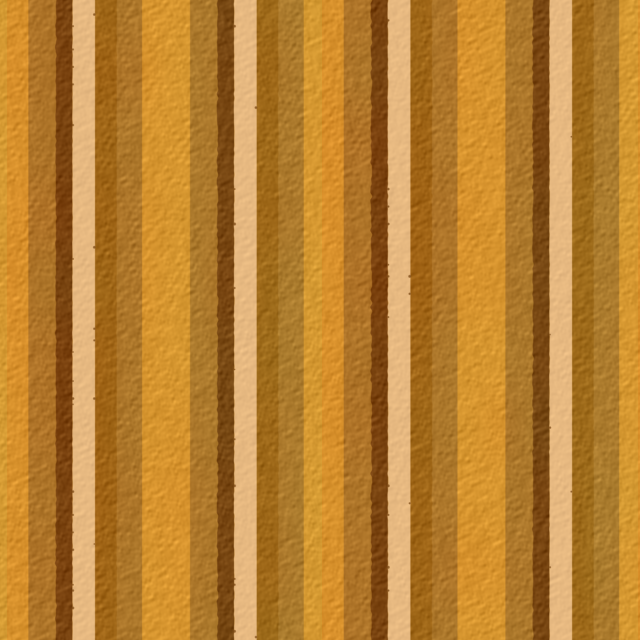
This pattern is drawn by a Shadertoy shader. Its source:

```glsl
// Vertical ochre, brown and cream stripes on softly embossed paper.
// Each tile holds two stripe groups painted outward from a cream line;
// grain, ragged edges, specks and a warm-to-yellow drift add the wear.

const float TILE_WIDTH = 0.4928;
const float TILE_START = 0.0111;
const float GROUP_SPLIT = 0.248;

const vec3 GOLD  = vec3(0.84, 0.58, 0.18);
const vec3 TAN   = vec3(0.675, 0.465, 0.165);
const vec3 BROWN = vec3(0.62, 0.40, 0.09);
const vec3 DARK  = vec3(0.47, 0.27, 0.065);
const vec3 CREAM = vec3(0.905, 0.725, 0.505);

float hash(vec2 p) {
    return fract(sin(dot(p, vec2(127.1, 311.7))) * 43758.5453);
}

float noise(vec2 p) {
    vec2 cell = floor(p), f = fract(p);
    f = f * f * (3.0 - 2.0 * f);
    return mix(mix(hash(cell), hash(cell + vec2(1, 0)), f.x),
               mix(hash(cell + vec2(0, 1)), hash(cell + vec2(1, 1)), f.x), f.y);
}

// Coverage of the span from left to right, with soft edges
float band(float x, float left, float right, float soft) {
    return smoothstep(left - soft, left + soft, x)
         - smoothstep(right - soft, right + soft, x);
}

// Height of the paper: slanted lumps with finer tooth
float paperHeight(vec2 p) {
    vec2 slanted = vec2(p.x + 0.45 * p.y, p.y - 0.45 * p.x);
    return 0.65 * noise(slanted * vec2(105.0, 150.0))
         + 0.35 * noise(slanted * vec2(230.0, 190.0) + 31.7);
}

// Slope of the paper towards a light at the upper left
float emboss(vec2 p) {
    vec2 toLight = vec2(-0.0022, 0.0022);
    return paperHeight(p) - paperHeight(p + toLight);
}

// Stripe colours by signed distance from the cream line's centre
vec3 stripes(float d, float rag, float soft) {
    vec3 color = GOLD;
    color = mix(color, TAN, band(d, -0.0866, 0.0911, soft));
    color = mix(color, BROWN, band(d, -0.0176, 0.0514 + 0.5 * rag, soft));
    color = mix(color, DARK, band(d, -0.0436 + rag, -0.0176, soft));
    return mix(color, CREAM, band(d, -0.0176 + 0.4 * rag, 0.0176, soft));
}

// Sparse dark dots along a vertical line at distance x
float specks(float x, float y, float seed, float chance, float soft) {
    float rows = 110.0;
    float row = floor(y * rows);
    float present = step(1.0 - chance, hash(vec2(row, seed)));
    float offsetY = (fract(y * rows) - 0.5) / rows;
    float radius = mix(0.001, 0.0022, hash(vec2(seed, row)));
    return present * (1.0 - smoothstep(radius - soft, radius + soft, length(vec2(x, offsetY))));
}

void mainImage(out vec4 fragColor, in vec2 fragCoord) {
    vec2 p = fragCoord / iResolution.y;
    float soft = 0.9 / iResolution.y;

    // Tile and group; the joins fall inside the gold stripes
    float fromStart = p.x - TILE_START;
    float tile = floor(fromStart / TILE_WIDTH);
    float x = fromStart - tile * TILE_WIDTH;
    float group = step(GROUP_SPLIT, x);
    float d = x - mix(0.1198, 0.3724, group);
    float seed = 2.0 * tile + group + 5.0;

    float rag = 0.003 * (noise(vec2(seed * 7.3, p.y * 150.0)) - 0.5);
    vec3 color = stripes(d, rag, soft);
    float cream = band(d, -0.0176, 0.0176, soft);

    // Hue drifts from orange to yellow across each tile
    float warmth = 0.5 - x / TILE_WIDTH + 0.5 * (noise(p * vec2(14.0, 9.0)) - 0.5);
    color += vec3(0.012, -0.035, -0.025) * warmth * (1.0 - cream);

    // Embossed grain and mottling, gentler on the cream
    float grain = emboss(p) * mix(0.17, 0.09, cream);
    float mottle = (noise(p * vec2(75.0, 60.0) + 9.0) - 0.5) * mix(0.035, 0.015, cream);
    color += vec3(1.0, 0.92, 0.7) * (grain + mottle);

    // Specks on both edges of the cream, thinning to the right
    float chance = 0.13 * (1.0 - 0.8 * p.x);
    float wear = specks(d + 0.0170, p.y, seed, chance, soft)
               + specks(d - 0.0165, p.y, seed + 40.0, 0.4 * chance, soft);
    color = mix(color, DARK, 0.75 * min(wear, 1.0));

    fragColor = vec4(clamp(color, 0.0, 1.0), 1.0);
}
```
